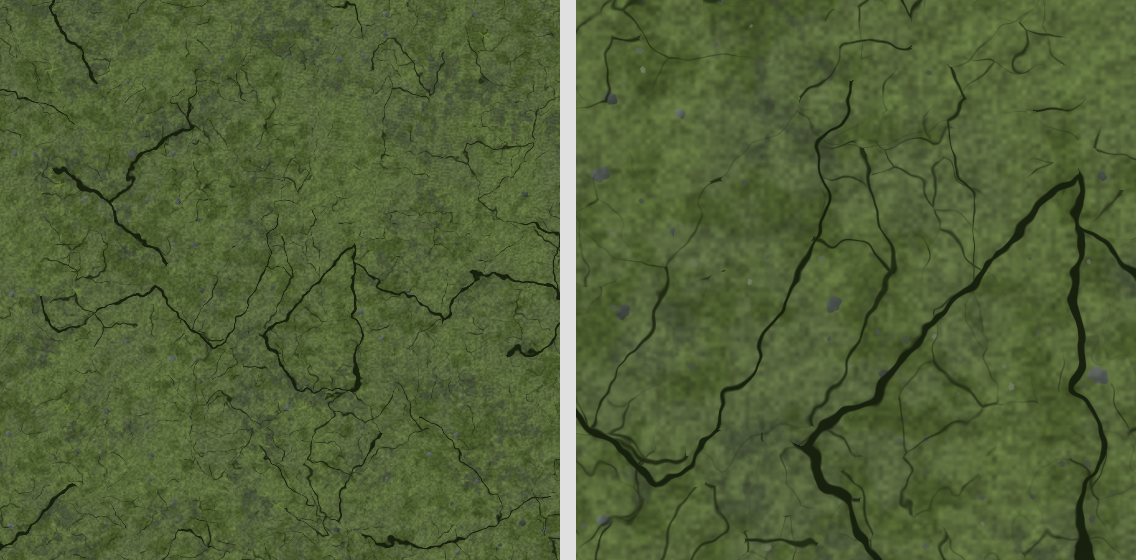
Left: the whole. Right: its middle third, enlarged.
A WebGL 2 fragment shader for this texture:

```glsl
#version 300 es
precision highp float;
// Mossy green soil split by dry cracks, with scattered stones and grass blades.
// Cracks are warped Voronoi borders at three scales; each border has its own width,
// tapered by noise. The ground is layered value noise with a slight relief.

#define MAIN_CELLS 5.5
#define MAIN_WIDTH 0.0031
#define BRANCH_CELLS 12.0
#define BRANCH_WIDTH 0.0014
#define HAIR_CELLS 30.0
#define HAIR_WIDTH 0.0009
#define WARP 0.13
#define JAG 0.011
#define GRAIN 0.40
#define RELIEF 0.75
#define STONE_SHARE 0.14
#define GRASS_SHARE 0.25

uniform vec2 u_resolution;
out vec4 fragColor;

const vec3 MOSS = vec3(0.354, 0.424, 0.231);
const vec3 DUSTY = vec3(0.344, 0.404, 0.243);
const vec3 OLIVE = vec3(0.282, 0.350, 0.166);
const vec3 CLOD = vec3(0.275, 0.318, 0.216);
const vec3 CREVICE = vec3(0.080, 0.115, 0.045);

float hash(vec2 p) {
  return fract(sin(dot(p, vec2(127.1, 311.7))) * 43758.5);
}

vec2 hash2(vec2 p) {
  return vec2(hash(p), hash(p + 57.3));
}

float noise(vec2 p) {
  vec2 i = floor(p), f = fract(p);
  f = f * f * (3.0 - 2.0 * f);
  return mix(mix(hash(i), hash(i + vec2(1, 0)), f.x),
             mix(hash(i + vec2(0, 1)), hash(i + vec2(1, 1)), f.x), f.y);
}

float fbm(vec2 p) {
  float sum = 0.0, amp = 0.516;
  for (int i = 0; i < 5; i++) {
    sum += amp * noise(p);
    p = mat2(1.6, 1.2, -1.2, 1.6) * p + 7.7;
    amp *= 0.5;
  }
  return sum;
}

// x: crack core, y: soft shade beside it
vec2 cracks(vec2 p, float cells, float width, float keep, float px) {
  float taper = smoothstep(0.34, 0.66, fbm(p * cells * 0.6 + cells));
  float ragged = 0.55 + 0.9 * noise(p * 110.0 + cells);
  vec2 q = p * cells + cells * 3.0, home = floor(q), nearest = home, toNearest = vec2(9.0);
  for (int y = -1; y <= 1; y++)
    for (int x = -1; x <= 1; x++) {
      vec2 id = home + vec2(x, y), r = id + hash2(id) - q;
      if (dot(r, r) < dot(toNearest, toNearest)) { toNearest = r; nearest = id; }
    }
  vec2 result = vec2(0.0);
  for (int y = -2; y <= 2; y++)
    for (int x = -2; x <= 2; x++) {
      if (x == 0 && y == 0) continue;
      vec2 id = nearest + vec2(x, y), r = id + hash2(id) - q;
      float d = dot(0.5 * (r + toNearest), normalize(r - toNearest)) / cells;
      float strength = smoothstep(1.0 - keep, 1.1 - 0.3 * keep, hash(nearest + id + 0.5));
      float w = width * strength * taper * ragged;
      float soft = max(px, 0.0014);
      float core = clamp(0.5 + (w - d) / soft, 0.0, 1.0) * min(1.0, 2.0 * w / soft);
      result = max(result, vec2(core, strength * taper * exp(-d / (width * 1.6))));
    }
  return result;
}

// Rounded stones, one at most per grid cell: x coverage, y lighting, z tint
vec3 stones(vec2 p, float cells, float radius, float share, float px) {
  vec2 id = floor(p * cells), rnd = hash2(id + 3.1);
  vec2 d = (fract(p * cells) - 0.3 - 0.4 * rnd) / cells;
  float size = radius * mix(0.4, 1.0, hash(id + 8.4));
  float angle = atan(d.y, d.x);
  float edge = size * (0.85 + 0.13 * sin(2.0 * angle + rnd.x * 6.3) + 0.09 * sin(5.0 * angle + rnd.y * 6.3));
  float cover = smoothstep(px, -px, length(d) - edge) * step(hash(id + 21.7), share);
  return vec3(cover, dot(d, vec2(-0.6, 0.8)) / size, hash(id + 13.9));
}

float blade(vec2 p, float angle, float halfLength, float px) {
  vec2 along = vec2(cos(angle), sin(angle));
  float t = clamp(dot(p, along), -halfLength, halfLength);
  return smoothstep(px, -px, length(p - along * t) - 0.0011 * (1.0 - 0.5 * abs(t) / halfLength));
}

void main() {
  vec2 p = gl_FragCoord.xy / u_resolution.y;
  float px = 1.0 / u_resolution.y;

  // Ground: moss, dust, olive mottling and small grey clods
  float blotch = 0.30 * fbm(p * 9.0) + 0.70 * fbm(p * 48.0 + 5.0);
  vec3 color = mix(MOSS, DUSTY, smoothstep(0.40, 0.62, fbm(p * 16.0 + 40.0)));
  color = mix(OLIVE, color, smoothstep(0.33, 0.51, blotch));
  float clods = smoothstep(0.48, 0.68, fbm(p * 13.0 + 71.0)) * smoothstep(0.46, 0.64, fbm(p * 75.0));
  color = mix(color, CLOD, 0.85 * clods);
  vec2 ground = p * 42.0 + 19.0;
  float slope = fbm(ground + vec2(-0.08, 0.10)) - fbm(ground);
  float grain = 0.65 * noise(p * 340.0) + 0.35 * noise(p * 180.0 + 9.0) - 0.5;
  color *= 1.0 - RELIEF * slope + GRAIN * grain;

  // Stones and pale specks gather in patches
  float patches = smoothstep(0.40, 0.65, fbm(p * 5.0 + 90.0)) * 1.4 + 0.3;
  vec3 stone = stones(p, 24.0, 0.0068, STONE_SHARE * patches, px);
  vec3 speck = stones(p + 0.37, 64.0, 0.0026, STONE_SHARE * patches, px);
  color = mix(color, mix(vec3(0.23, 0.25, 0.25), vec3(0.38, 0.40, 0.41), stone.z) * (1.0 + 0.22 * stone.y + GRAIN * grain), 0.85 * stone.x);
  color = mix(color, mix(vec3(0.27, 0.29, 0.28), vec3(0.50, 0.53, 0.44), speck.z * speck.z), 0.75 * speck.x);

  // Cracks, from hairlines to the wide splits
  vec2 bend = vec2(fbm(p * 6.0 + 11.0), fbm(p * 6.0 + 53.0)) - 0.5;
  vec2 jag = vec2(noise(p * 62.0), noise(p * 62.0 + 31.0)) - 0.5;
  vec2 chip = vec2(noise(p * 150.0 + 3.0), noise(p * 150.0 + 77.0)) - 0.5;
  vec2 w = p + WARP * bend + JAG * (jag + 0.35 * chip);
  vec2 hair = cracks(w + 0.5 * JAG * jag.yx, HAIR_CELLS, HAIR_WIDTH, 0.85, px);
  vec2 branch = cracks(w, BRANCH_CELLS, BRANCH_WIDTH, 0.75, px);
  vec2 split = cracks(w, MAIN_CELLS, MAIN_WIDTH, 0.55, px);
  color *= 1.0 - 0.10 * hair.y - 0.14 * branch.y - 0.18 * split.y;
  color = mix(color, CREVICE, max(max(0.58 * hair.x, 0.75 * branch.x), 0.94 * split.x));

  // Sparse grass blades, crossed in pairs
  vec2 id = floor(p * 5.0);
  vec2 d = (fract(p * 5.0) - 0.25 - 0.5 * hash2(id + 6.0)) / 5.0;
  float turn = 6.3 * hash(id + 2.0);
  float grass = max(blade(d, turn, 0.011, px), blade(d - 0.002, turn + 1.1, 0.006, px));
  color = mix(color, vec3(0.46, 0.58, 0.20), 0.85 * grass * step(hash(id + 4.0), GRASS_SHARE));

  fragColor = vec4(color, 1.0);
}
```
